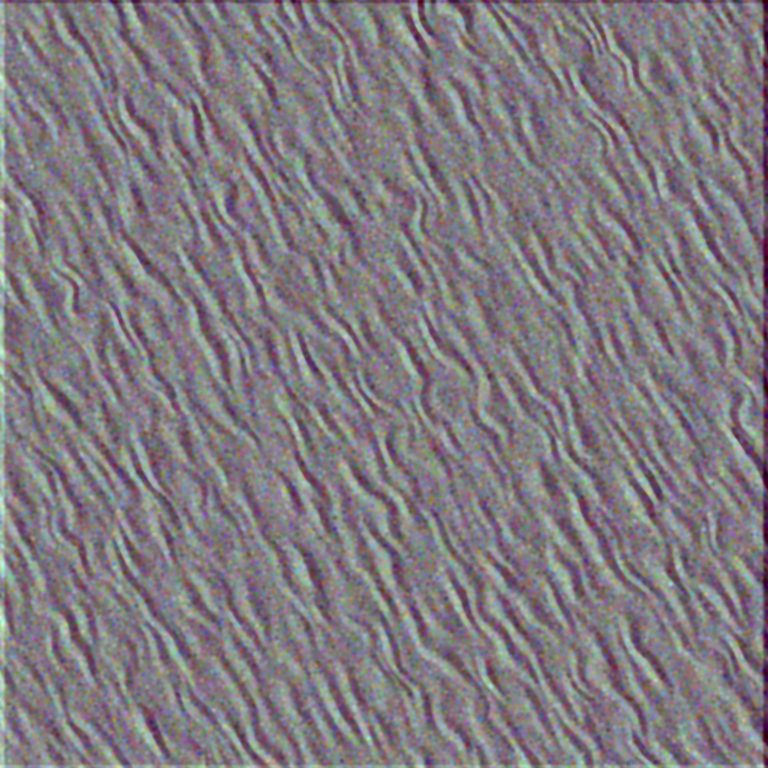
Give the GLSL for this texture, as a Shadertoy shader.

```glsl
// Embossed, slanting ridges in mauve and pale green with fine coloured grain.

const vec3  BASE_COLOR   = vec3(0.505, 0.482, 0.503);
const vec3  RELIEF_TINT  = vec3(0.100, 0.178, 0.118);  // lit side adds, shaded side subtracts
const vec3  GRAIN_TINT   = vec3(0.200, 0.190, 0.270);
const float RIDGE_ANGLE  = 1.03;                       // downward slope, radians
const vec2  RIDGE_CELL   = vec2(0.060, 0.019);         // length, spacing
const vec2  RIDGE_RADIUS = vec2(0.95, 0.74);           // in cells, below 1
const float RIDGE_SHEAR  = 0.5;
const float EMBOSS_STEP  = 0.005;
const float RELIEF_GAIN  = 3.4;
const float RELIEF_LIMIT = 1.7;
const float WARP_SIZE    = 0.036;
const float WARP_AMOUNT  = 0.017;
const float GRAIN_SIZE   = 0.0048;
const float SIDE_WIDTH   = 0.009;
const float CAP_WIDTH    = 0.006;

vec3 hash3(vec2 cell) {
    vec3 p = fract(cell.xyx * vec3(0.1031, 0.1030, 0.0973));
    p += dot(p, p.yxz + 33.33);
    return fract((p.xxy + p.yzz) * p.zyx);
}

// Sum of soft, jittered spots with random signed values per channel
vec3 spotNoise(vec2 p) {
    vec2 cell = floor(p);
    vec3 sum = vec3(0.0);
    for (int y = -1; y <= 1; y++)
    for (int x = -1; x <= 1; x++) {
        vec2 id = cell + vec2(x, y);
        vec2 d = p - id - hash3(id + 71.0).xy;
        float falloff = max(0.0, 1.0 - dot(d, d));
        sum += (hash3(id + 213.0) - 0.5) * falloff * falloff;
    }
    return sum;
}

// Height of long scattered bumps, one per stretched cell
float ridgeHeight(vec2 uv) {
    uv += WARP_AMOUNT * spotNoise(uv / WARP_SIZE).xy;
    float c = cos(RIDGE_ANGLE), s = sin(RIDGE_ANGLE);
    vec2 p = vec2(c * uv.x - s * uv.y, s * uv.x + c * uv.y) / RIDGE_CELL;
    vec2 cell = floor(p);
    float height = 0.0;
    for (int y = -1; y <= 1; y++)
    for (int x = -1; x <= 1; x++) {
        vec2 id = cell + vec2(x, y);
        vec3 shape = hash3(id + 137.0);
        vec2 d = p - id - hash3(id + 311.0).xy;
        d.y += d.x * (shape.x - 0.5) * RIDGE_SHEAR;
        d /= RIDGE_RADIUS;
        float falloff = max(0.0, 1.0 - dot(d, d));
        height += mix(0.15, 1.0, shape.y) * falloff * falloff * falloff;
    }
    return height;
}

// Lit left and bottom rims, shaded right and top rims
float rimTone(vec2 p) {
    vec2 width = vec2(SIDE_WIDTH, CAP_WIDTH);
    vec2 lit = 1.0 - smoothstep(0.3 * width, width, p);
    vec2 shaded = 1.0 - smoothstep(0.3 * width, width, 1.0 - p);
    return dot(lit, vec2(1.5, 0.8)) - dot(shaded, vec2(2.0, 1.0));
}

void mainImage(out vec4 fragColor, in vec2 fragCoord) {
    vec2 uv = fragCoord / iResolution.y;

    // Relief lit from the left
    vec2 halfStep = vec2(0.5 * EMBOSS_STEP, 0.0);
    float relief = RELIEF_GAIN * (ridgeHeight(uv + halfStep) - ridgeHeight(uv - halfStep));
    relief /= sqrt(1.0 + pow(relief / RELIEF_LIMIT, 2.0));

    // Colour
    float tone = relief + rimTone(fragCoord / iResolution.xy);
    vec3 color = BASE_COLOR + RELIEF_TINT * tone;
    color += GRAIN_TINT * spotNoise(uv / GRAIN_SIZE);
    fragColor = vec4(clamp(color, 0.0, 1.0), 1.0);
}
```
